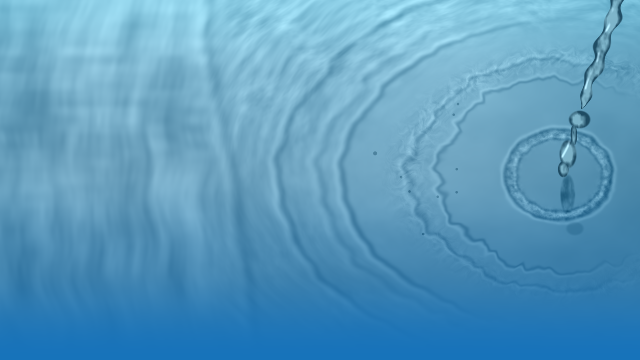
This background is drawn by a Shadertoy shader. Its source:

```glsl
// Rippled blue water: a vertical colour gradient, shaded by elliptical folds
// around an impact point, with stretched noise for chop and streaks.
// A thin beaded stream built from ellipses falls into the inner ring.

float hash(vec2 p) {
    vec3 q = fract(vec3(p.xyx) * 0.1031);
    q += dot(q, q.yzx + 33.33);
    return fract((q.x + q.y) * q.z);
}

float noise(vec2 p) {
    vec2 i = floor(p), f = fract(p);
    f = f * f * (3.0 - 2.0 * f);
    return mix(mix(hash(i), hash(i + vec2(1, 0)), f.x),
               mix(hash(i + vec2(0, 1)), hash(i + vec2(1, 1)), f.x), f.y) - 0.5;
}

float fbm(vec2 p) {
    return noise(p) + 0.5 * noise(p * 2.1 + 7.3) + 0.25 * noise(p * 4.3 + 19.1);
}

// Dark crease at d = 0 with a lit flank on its outer side
float fold(float d, float width) {
    d /= width;
    return 0.6 * exp(-(d - 1.8) * (d - 1.8)) - exp(-d * d);
}

vec3 waterColor(vec2 p) {
    vec3 c = mix(vec3(0.09, 0.45, 0.73), vec3(0.24, 0.50, 0.67), smoothstep(0.0, 0.27, p.y));
    c = mix(c, vec3(0.40, 0.61, 0.72), smoothstep(0.18, 0.55, p.y));
    c = mix(c, vec3(0.47, 0.69, 0.79), smoothstep(0.50, 0.85, p.y));
    c = mix(c, vec3(0.55, 0.81, 0.90), smoothstep(0.78, 1.02, p.y));
    // Pale pool in the middle, darker sides
    vec2 g = (p - vec2(1.02, 0.62)) / vec2(0.65, 0.42);
    float side = smoothstep(0.25, 0.0, p.x) * 0.5 + smoothstep(1.2, 1.8, p.x);
    float body = smoothstep(0.05, 0.5, p.y);
    return c + body * (0.045 * exp(-dot(g, g)) - side * vec3(0.10, 0.075, 0.06));
}

float ripples(vec2 p) {
    vec2 q = p - vec2(1.553, 0.514);
    float a = atan(q.y, -q.x);
    float r = length(q / vec2(1.0, mix(0.85, 0.69, smoothstep(0.15, 0.5, length(q)))));
    float seam = smoothstep(3.14, 2.6, abs(a));
    float wobble = seam * (0.022 * noise(vec2(a * 5.0, 3.0)) + 0.014 * noise(vec2(a * 17.0, 8.0)));
    float arc = smoothstep(1.6, 0.5, abs(a - 0.15));
    float h = 0.0;

    // Broad outer crests
    h += 0.11 * arc * fold(r - 0.60 - wobble, 0.010);
    h += 0.09 * arc * fold(r - 0.775 - wobble * 1.4, 0.011);
    h += 0.05 * arc * fold(r - 0.66 - wobble * 2.0, 0.012);

    // Ragged inner crests and the crumpled band between them
    float ragged = wobble * 1.6 + 0.02 * noise(p * 32.0);
    float open = smoothstep(2.6, 1.2, abs(a));
    h += 0.10 * open * fold(r - 0.335 - ragged, 0.007);
    h += 0.08 * open * fold(r - 0.415 - ragged, 0.008);
    float band = exp(-pow((r - 0.42) / 0.055, 2.0)) * (0.5 + 0.5 * smoothstep(-0.2, 0.2, q.y));
    h += 0.11 * band * fbm(p * vec2(75, 90) + 3.0 * fbm(p * 20.0));

    // Inner ring: two rims with a crumpled wall
    float rim = 0.008 * noise(p * 45.0);
    h += 0.12 * fold(r - 0.147 - rim, 0.006) + 0.09 * fold(r - 0.118 + rim, 0.005);
    h += 0.20 * exp(-pow((r - 0.132) / 0.017, 2.0)) * fbm(p * 85.0);

    // Fine arcs following the ellipses, strongest far out and high up
    float far = smoothstep(0.45, 0.8, r) * smoothstep(0.50, 0.7, p.x);
    float high = 0.35 + 0.65 * smoothstep(0.45, 0.85, p.y);
    h += 0.13 * far * high * seam * fbm(vec2(r * 42.0, a * 13.0) + 1.5 * noise(p * 9.0));
    h += 0.018 * far * high * sin(r * 150.0 + 7.0 * noise(p * 7.0));

    // Long upright streaks on the left, crossed by small level waves
    float left = smoothstep(0.74, 0.52, p.x);
    float u = p.x - 0.28 * (p.y - 0.5) * (p.y - 0.5) + 0.03 * noise(p * vec2(5, 9));
    h += 0.14 * left * fbm(vec2(u * 19.0, p.y * 4.5));
    h += 0.06 * left * noise(vec2(u * 11.0, p.y * 42.0)) * smoothstep(0.3, 0.75, p.y);
    float crease = 0.64 - 0.13 * (p.y - 0.5) + 0.04 * noise(vec2(p.y * 8.0, 2.0));
    h += 0.06 * fold(crease - p.x, 0.016);
    h += 0.06 * fold(u - 0.41 + 0.06 * (p.y - 0.4), 0.014) * smoothstep(0.3, 0.1, abs(p.y - 0.45));
    return h + 0.025 * fbm(p * vec2(9, 14));
}

float ellipse(vec2 p, vec2 center, vec2 radius) {
    return length((p - center) / radius);
}

void mainImage(out vec4 fragColor, in vec2 fragCoord) {
    vec2 p = fragCoord / iResolution.y;
    float depth = smoothstep(0.0, 0.42, p.y);
    vec3 color = waterColor(p) + ripples(p) * depth * vec3(1.05, 1.0, 0.92);

    // Scattered bubbles, the first one larger
    for (int i = 0; i < 9; i++) {
        vec2 seed = vec2(float(i) * 3.7, 5.0);
        vec2 center = vec2(1.04, 0.25) + vec2(0.26, 0.55) * vec2(hash(seed), hash(seed + 11.0));
        if (i == 0) center = vec2(1.042, 0.574);
        float size = i == 0 ? 0.005 : 0.003;
        color -= 0.16 * smoothstep(size + 0.002, size - 0.001, length(p - center));
    }

    // Reflection under the stream
    float mirror = ellipse(p, vec2(1.577, 0.46), vec2(0.021, 0.055));
    color -= 0.14 * smoothstep(1.1, 0.8, mirror) * (0.7 + fbm(p * vec2(70, 35)));
    mirror = ellipse(p, vec2(1.597, 0.365), vec2(0.026, 0.02));
    color -= 0.06 * smoothstep(1.1, 0.7, mirror);

    // Stream: beaded column, hanging drop, neck and lower drop
    float axis = 1.617 + 0.345 * (p.y - 0.706) + 0.004 * sin(p.y * 55.0);
    float halfWidth = mix(0.008, 0.019, smoothstep(0.69, 0.80, p.y)) + 0.005 * sin(p.y * 88.0);
    float s = abs(p.x - axis) / halfWidth + 9.0 * smoothstep(0.70, 0.685, p.y);
    s = min(s, ellipse(p, vec2(1.610, 0.668), vec2(0.029, 0.024)));
    s = min(s, ellipse(p, vec2(1.594, 0.625), vec2(0.009, 0.03)));
    s = min(s, ellipse(p, vec2(1.578, 0.572), vec2(0.023, 0.038)));
    s = min(s, ellipse(p, vec2(1.565, 0.53), vec2(0.015, 0.022)));
    float shade = smoothstep(0.35, 0.95, s) + 1.1 * fbm(p * vec2(60, 32));
    vec3 glass = mix(vec3(0.50, 0.71, 0.79), vec3(0.09, 0.26, 0.35), clamp(shade, 0.0, 1.0));
    glass += 0.3 * smoothstep(0.006, 0.0, abs(p.x - axis + 0.005)) * smoothstep(0.0, 0.3, noise(p * 38.0));
    color = mix(color, glass, 0.9 * smoothstep(1.12, 0.9, s));

    fragColor = vec4(clamp(color, 0.0, 1.0), 1.0);
}
```
